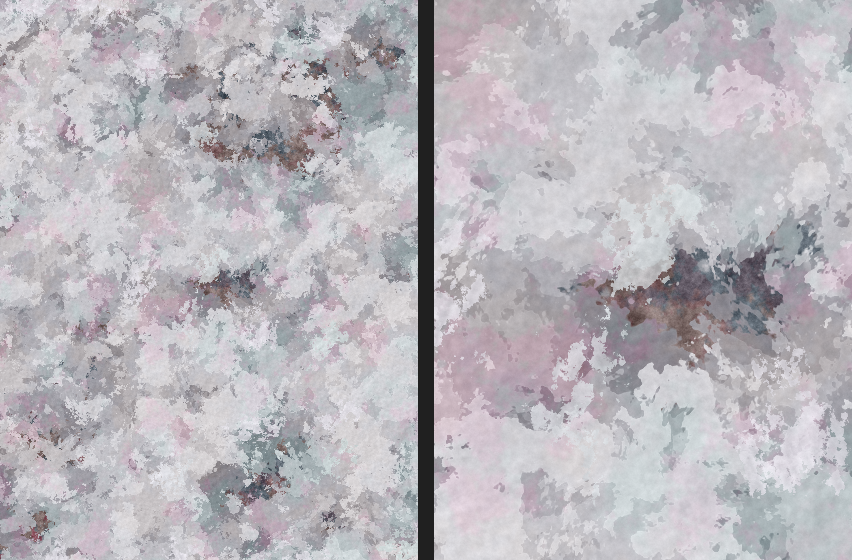
Left: the whole. Right: its middle third, enlarged.
Give the GLSL for this texture, as a Shadertoy shader.

```glsl
// Weathered abstract painting: ragged layers of pale grey paint over dark earthy colour.

float hash(vec2 p) {
    vec3 q = fract(vec3(p.xyx) * 0.1031);
    q += dot(q, q.yzx + 33.33);
    return fract((q.x + q.y) * q.z);
}

float noise(vec2 p) {
    vec2 i = floor(p), f = fract(p);
    f = f * f * (3.0 - 2.0 * f);
    return mix(mix(hash(i), hash(i + vec2(1, 0)), f.x),
               mix(hash(i + vec2(0, 1)), hash(i + vec2(1, 1)), f.x), f.y);
}

mat2 turn(float a) {
    return mat2(cos(a), sin(a), -sin(a), cos(a));
}

float fbm(vec2 p, float gain) {
    float sum = 0.0, weight = 1.0, total = 0.0;
    for (int i = 0; i < 6; i++) {
        sum += weight * noise(p);
        total += weight;
        weight *= gain;
        p = turn(0.65) * p * 2.03 + 17.3;
    }
    return sum / total;
}

float blob(vec2 p, vec2 centre, vec2 radius) {
    vec2 q = (p - centre) / radius;
    return exp(-dot(q, q));
}

// How thickly the pale paint covers the ground, roughly -1 to 1
float coverage(vec2 p) {
    float light = blob(p, vec2(0.36, 0.61), vec2(0.15, 0.07))
                + blob(p, vec2(0.40, 0.38), vec2(0.10, 0.05))
                + blob(p, vec2(0.35, 0.20), vec2(0.08, 0.09))
                + blob(p, vec2(0.64, 0.34), vec2(0.11, 0.12));
    float dark = blob(p, vec2(0.19, 0.42), vec2(0.12, 0.07))
               + blob(p, vec2(0.33, 0.50), vec2(0.19, 0.04))
               + blob(p, vec2(0.41, 0.74), vec2(0.09, 0.07))
               + blob(p, vec2(0.60, 0.86), vec2(0.12, 0.07))
               + blob(p, vec2(0.07, 0.10), vec2(0.16, 0.13)) * 1.3
               + blob(p, vec2(0.54, 0.13), vec2(0.10, 0.10)) * 0.7;
    return light - dark + 3.0 * (fbm(p * 7.0 + 3.0, 0.55) - 0.5) + 0.05;
}

// Dark ground: slate, brown and touches of crimson
vec3 groundColour(vec2 p, float corner) {
    vec3 ground = mix(vec3(0.34, 0.38, 0.42), vec3(0.48, 0.41, 0.40),
                      smoothstep(0.44, 0.56, fbm(p * 24.0 + 41.0, 0.65)));
    float red = smoothstep(0.54, 0.62, fbm(p * 34.0 + 8.0, 0.65));
    ground = mix(ground, vec3(0.52, 0.27, 0.33), red * (0.25 + 0.6 * corner));
    return ground + 0.5 * (fbm(p * 70.0, 0.8) - 0.5);
}

// Soft hue shift of the pale paint
vec3 paintTint(vec2 p, float corner) {
    float hue = fbm(p * 11.0 + 70.0, 0.65) - 0.5;
    float mint = smoothstep(0.0, 0.16, hue + 0.2 * (p.x - 0.4));
    float warm = smoothstep(0.0, 0.16, -hue + 0.1 * (0.4 - p.x));
    float pink = smoothstep(0.56, 0.68, fbm(p * 22.0 + 23.0, 0.65) + 0.05 * corner);
    return vec3(0.0, -0.003, 0.017) + mint * vec3(-0.026, 0.010, 0.0)
         + warm * vec3(0.013, 0.001, -0.012) + pink * vec3(0.025, -0.028, -0.004);
}

void mainImage(out vec4 fragColor, in vec2 fragCoord) {
    vec2 p = fragCoord / iResolution.y;
    vec2 warped = p + 0.02 * (vec2(noise(p * 20.0), noise(p * 20.0 + 50.0)) - 0.5);
    float cover = clamp(coverage(warped), -1.5, 1.3);
    float corner = blob(p, vec2(0.06, 0.08), vec2(0.24, 0.16));
    float brush = fbm(turn(-0.75) * warped * vec2(12.0, 55.0), 0.6) - 0.5;
    vec3 tint = paintTint(p, corner);
    vec3 colour = groundColour(p, corner);

    // Flaking coats, each paler than the last, with thin raised rims
    for (int i = 0; i < 5; i++) {
        float k = float(i);
        float level = 0.395 + 0.038 * k + (i == 4 ? 0.02 : 0.0);
        float shade = 0.555 + 0.07 * k;
        float edge = fbm(warped * (15.0 + 2.0 * k) + 31.7 * k, 0.68) + 0.12 * cover - level;
        vec3 coat = shade + tint * (1.7 - 0.2 * k) + brush * 0.1;
        coat += 0.04 * exp(-edge * edge * 5000.0);
        colour = mix(colour, coat, 0.92 * smoothstep(-0.014, 0.014, edge));
    }

    // Scattered thick white and mint strokes with bristle marks
    float rag = fbm(p * 55.0 + 5.0, 0.7) - 0.5;
    vec2 cell = floor(p / 0.13);
    for (int y = -1; y <= 1; y++)
    for (int x = -1; x <= 1; x++) {
        vec2 id = cell + vec2(x, y) + 20.0;
        if (hash(id + 4.7) > 0.4) continue;
        vec2 centre = (id - 20.0 + vec2(hash(id), hash(id + 9.1))) * 0.13;
        vec2 q = turn(hash(id + 2.3) * 2.4) * (p - centre) / vec2(0.042, 0.026);
        float bristle = noise(q * vec2(2.0, 8.0) + id * 7.0) - 0.5;
        float stroke = 1.0 - smoothstep(0.5, 0.68, length(q) + 4.0 * rag + 0.7 * bristle);
        vec3 white = mix(vec3(0.90, 0.89, 0.92), vec3(0.82, 0.87, 0.87),
                         step(0.5, hash(id + 6.2)) * smoothstep(0.2, 0.5, p.x));
        colour = mix(colour, white + 0.1 * bristle, 0.75 * stroke);
    }

    // Small round drips, mostly over the bare areas
    vec2 dripCell = floor(p / 0.02);
    vec2 dripPos = fract(p / 0.02) - 0.35 - 0.3 * vec2(hash(dripCell), hash(dripCell + 5.0));
    float dripSize = 0.08 + 0.2 * hash(dripCell + 8.0);
    float drip = 1.0 - smoothstep(dripSize - 0.05, dripSize + 0.05, length(dripPos) + 0.5 * rag);
    drip *= step(hash(dripCell + 13.0), 0.08 - 0.12 * cover);
    colour = mix(colour, vec3(0.72, 0.72, 0.74), 0.6 * drip);

    // Raised paint lit from the upper left, plus fine grain
    vec2 lean = vec2(-0.004, 0.004);
    float relief = fbm(p * 70.0, 0.85) - fbm((p + lean) * 70.0, 0.85);
    colour += 0.12 * relief + 0.04 * (noise(p * 300.0) - 0.5);
    fragColor = vec4(clamp(colour, 0.0, 1.0), 1.0);
}
```
